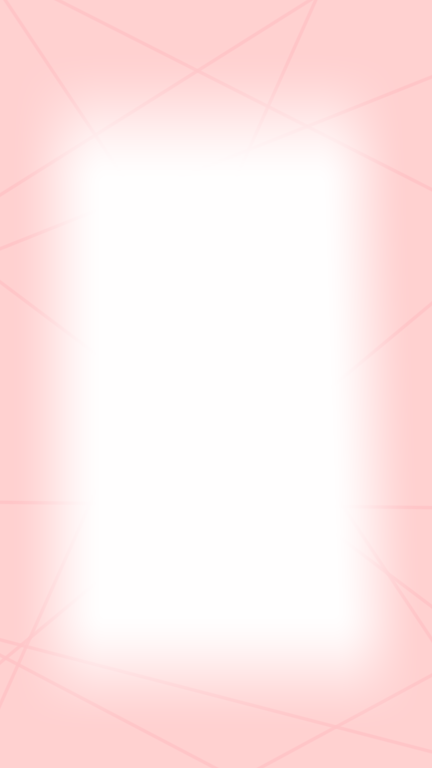
A Shadertoy shader for this background:

```glsl
// A pale pink card with thin rose lines crossing it from edge to edge,
// veiled by a soft white glow. The lines are distances to straight lines;
// the glow is a product of smooth ramps, one for each side.

const vec3 PINK = vec3(1.0, 0.818, 0.816);
const vec3 ROSE = vec3(1.0, 0.765, 0.775);
const vec3 WHITE = vec3(1.0, 0.997, 0.997);

// Glow limits as fractions of the canvas: left, bottom / right, top.
const vec2 OUTER_LOW = vec2(0.020, 0.043);
const vec2 CORE_LOW = vec2(0.245, 0.206);
const vec2 CORE_HIGH = vec2(0.752, 0.758);
const vec2 OUTER_HIGH = vec2(0.965, 0.938);
const float RIGHT_SLANT = 0.06;

const float LINE_HALF_WIDTH = 0.0022; // fraction of the height
const float LINE_SOFTNESS = 0.0012;
const float LINE_STRENGTH = 0.85;

// Each line runs between two points on the border: xy to zw.
const int LINE_COUNT = 11;
const vec4 LINES[LINE_COUNT] = vec4[LINE_COUNT](
    vec4(0.012, 1.0, 1.0, 0.167),
    vec4(0.134, 1.0, 1.0, 0.753),
    vec4(0.718, 1.0, 0.0, 0.746),
    vec4(0.731, 1.0, 0.0, 0.082),
    vec4(1.0, 0.900, 0.0, 0.676),
    vec4(0.0, 0.633, 1.0, 0.210),
    vec4(1.0, 0.605, 0.0, 0.137),
    vec4(0.0, 0.346, 1.0, 0.339),
    vec4(0.0, 0.167, 1.0, 0.021),
    vec4(0.0, 0.147, 0.498, 0.0),
    vec4(1.0, 0.121, 0.602, 0.0)
);

float lineDistance(vec2 p, vec2 a, vec2 b) {
    vec2 along = normalize(b - a);
    return abs(dot(p - a, vec2(-along.y, along.x)));
}

float lineCoverage(vec2 uv, vec2 aspect) {
    float blur = max(LINE_SOFTNESS, 0.7 / iResolution.y);
    float coverage = 0.0;
    for (int i = 0; i < LINE_COUNT; i++) {
        float d = lineDistance(uv * aspect, LINES[i].xy * aspect, LINES[i].zw * aspect);
        float stroke = 1.0 - smoothstep(LINE_HALF_WIDTH - blur, LINE_HALF_WIDTH + blur, d);
        coverage = mix(coverage, 1.0, stroke * LINE_STRENGTH);
    }
    return coverage;
}

float glowAmount(vec2 uv) {
    // The right side leans outward towards the bottom.
    vec2 lean = vec2(RIGHT_SLANT * (0.5 - uv.y), 0.0);
    vec2 low = smoothstep(OUTER_LOW, CORE_LOW, uv);
    vec2 high = 1.0 - smoothstep(CORE_HIGH + lean, OUTER_HIGH + lean, uv);
    return low.x * low.y * high.x * high.y;
}

void mainImage(out vec4 fragColor, in vec2 fragCoord) {
    vec2 uv = fragCoord / iResolution.xy;
    vec2 aspect = vec2(iResolution.x / iResolution.y, 1.0);

    // Lines on the card, then the veil of light over both.
    vec3 color = mix(PINK, ROSE, lineCoverage(uv, aspect));
    color = mix(color, WHITE, glowAmount(uv));
    fragColor = vec4(color, 1.0);
}
```
